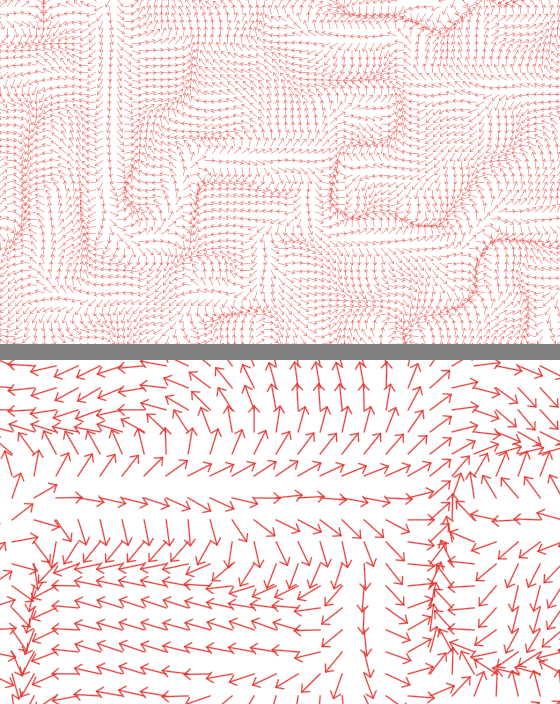
Top: the whole. Bottom: its middle third, enlarged.
Reproduce this pattern procedurally as a Shadertoy shader.

```glsl
const float TAU = 6.2831853;
const float ROWS = 46.9;          // arrows per canvas height
const float SHAFT = 1.18;         // lengths in units of the arrow spacing
const float BARB = 0.36;
const float STROKE = 0.055;
const float BARB_ANGLE = 0.72;
const float SWIRL_SIZE = 10.0;    // arrows per noise cell
const float BROAD_TURNS = 1.6;    // full turns over each noise range
const float FINE_TURNS = 0.35;
const float SOFTNESS = 0.66;      // edge blur in pixels
const vec3 PAPER = vec3(1.0);
const vec3 INK = vec3(0.89, 0.19, 0.17);

float hash(vec2 p) {
    return fract(sin(dot(p, vec2(127.1, 311.7))) * 43758.5453);
}

float valueNoise(vec2 p) {
    vec2 cell = floor(p);
    vec2 t = fract(p);
    t = t * t * (3.0 - 2.0 * t);
    float low = mix(hash(cell), hash(cell + vec2(1.0, 0.0)), t.x);
    float high = mix(hash(cell + vec2(0.0, 1.0)), hash(cell + 1.0), t.x);
    return mix(low, high, t.y);
}

vec2 heading(float angle) {
    return vec2(cos(angle), sin(angle));
}

// Broad swirls with a weaker, finer bend on top
float flowAngle(vec2 p, float swirlSize) {
    vec2 q = p / swirlSize + 3.0;
    return TAU * (BROAD_TURNS * valueNoise(q) + FINE_TURNS * valueNoise(2.0 * q + 17.3));
}

float segmentDistance(vec2 p, vec2 a, vec2 b) {
    vec2 ab = b - a;
    return length(p - a - ab * clamp(dot(p - a, ab) / dot(ab, ab), 0.0, 1.0));
}

// Soft stroke that keeps its total ink when thinner than a pixel
float strokeCoverage(float dist, float width, float blur) {
    float outer = 0.5 * width + blur;
    float inner = max(0.5 * width - blur, 0.0);
    float peak = width / (outer + inner);
    return peak * clamp((outer - dist) / (outer - inner), 0.0, 1.0);
}

// Share of paper left visible by an arrow with its tail at the origin
float arrowGap(vec2 p, float angle, float blur) {
    vec2 tip = SHAFT * heading(angle);
    float shaft = segmentDistance(p, vec2(0.0), tip);
    float left = segmentDistance(p, tip, tip - BARB * heading(angle + BARB_ANGLE));
    float right = segmentDistance(p, tip, tip - BARB * heading(angle - BARB_ANGLE));
    return (1.0 - strokeCoverage(shaft, STROKE, blur))
         * (1.0 - strokeCoverage(min(left, right), STROKE, blur));
}

void mainImage(out vec4 fragColor, in vec2 fragCoord) {
    float pixel = ROWS / iResolution.y;
    vec2 p = fragCoord * pixel;
    vec2 nearest = floor(p + 0.5);

    // Tails sit on the grid; tips reach into neighbouring cells
    float gap = 1.0;
    for (int y = -1; y <= 1; y++) {
        for (int x = -1; x <= 1; x++) {
            vec2 tail = nearest + vec2(x, y);
            gap *= arrowGap(p - tail, flowAngle(tail, SWIRL_SIZE), SOFTNESS * pixel);
        }
    }

    fragColor = vec4(mix(INK, PAPER, gap), 1.0);
}
```
